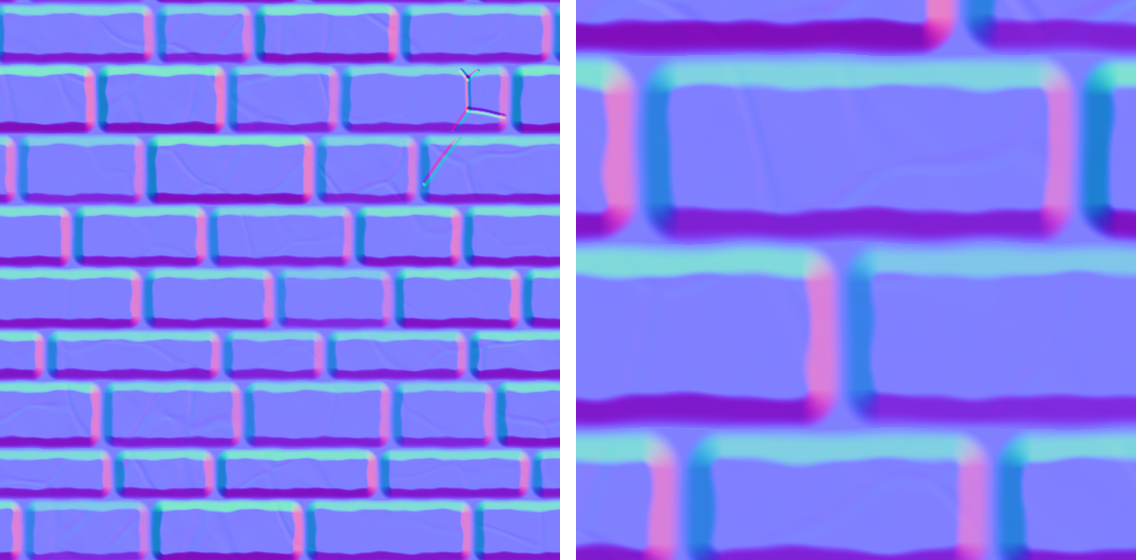
Left, the full canvas; right, a detail of the centre.
Write a WebGL 2 fragment shader that draws this texture map.

```glsl
#version 300 es
precision highp float;
// Tangent-space normal map of a brick wall: nine uneven courses, worn bevels, one cracked corner.

uniform vec2 u_resolution;
out vec4 fragColor;

const float TAU = 6.28319;
const int COURSES = 9;
const float HALF_GAP = 0.003;
const float CORNER_RADIUS = 0.021;
const float BEVEL_WIDTH = 0.019;

// Course boundaries, measured down from the top edge
const float courseTop[10] = float[10](
  0.0065, 0.1146, 0.2396, 0.3659, 0.4779, 0.5885, 0.6797, 0.8008, 0.8919, 1.0065);

// Four vertical joints in each course
const vec4 joints[9] = vec4[9](
  vec4(0.277, 0.453, 0.714, 0.987), vec4(0.172, 0.405, 0.607, 0.912),
  vec4(0.031, 0.260, 0.562, 0.747), vec4(0.129, 0.371, 0.632, 0.826),
  vec4(0.255, 0.491, 0.703, 0.932), vec4(0.081, 0.396, 0.581, 0.836),
  vec4(0.182, 0.434, 0.699, 0.884), vec4(0.202, 0.385, 0.676, 0.948),
  vec4(0.042, 0.268, 0.544, 0.845));

vec2 hash2(vec2 p) {
  vec3 q = fract(p.xyx * vec3(0.1031, 0.1030, 0.0973));
  q += dot(q, q.yzx + 33.33);
  return fract((q.xx + q.yz) * q.zy);
}

// Layered sines that tile over the unit square
float waves(vec2 p, float freq) {
  vec2 a = TAU * freq * p;
  return 0.5 * sin(a.x + 2.0 * sin(a.y)) + 0.3 * sin(2.0 * a.y - a.x + 1.7)
       + 0.2 * sin(3.0 * a.x + 2.0 * a.y + 4.1);
}

// Tiling cellular noise: gap between the two nearest features
float cellGap(vec2 p, float cells) {
  p *= cells;
  vec2 base = floor(p);
  float nearest = 8.0, second = 8.0;
  for (int j = -1; j <= 1; j++)
    for (int i = -1; i <= 1; i++) {
      vec2 cell = base + vec2(i, j);
      float d = length(cell + hash2(mod(cell, cells) + 3.0) - p);
      second = min(second, max(nearest, d));
      nearest = min(nearest, d);
    }
  return second - nearest;
}

// Shallow chisel marks and creases on the brick faces
float faceHeight(vec2 p) {
  vec2 warped = p + 0.02 * vec2(waves(p.yx, 2.0), waves(p, 3.0));
  float crease = 1.0 - smoothstep(0.0, 0.14, cellGap(warped, 8.0));
  return 0.0004 * waves(p, 5.0) + 0.00012 * waves(p.yx, 13.0) - 0.0006 * crease;
}

vec2 faceSlope(vec2 p, float e) {
  float h = faceHeight(p);
  return (h - vec2(faceHeight(p + vec2(e, 0.0)), faceHeight(p + vec2(0.0, e)))) / e;
}

// Rounded box: outward direction in xy, signed distance in z
vec3 roundedBox(vec2 p, vec2 halfSize, float radius) {
  vec2 q = abs(p) - halfSize + radius;
  vec2 axis = q.x > q.y ? vec2(1.0, 0.0) : vec2(0.0, 1.0);
  vec2 corner = max(q, 0.0);
  vec2 dir = min(q.x, q.y) > 0.0 ? normalize(corner) : axis;
  return vec3(dir * sign(p), length(corner) + min(max(q.x, q.y), 0.0) - radius);
}

// Tilt of a V-shaped groove along the segment a-b
vec2 groove(vec2 p, vec2 a, vec2 b, float width) {
  vec2 ab = b - a;
  vec2 away = p - a - ab * clamp(dot(p - a, ab) / dot(ab, ab), 0.0, 1.0);
  float d = length(away);
  float slope = smoothstep(0.0, 0.3 * width, d) * (1.0 - smoothstep(0.35 * width, width, d));
  return -away / max(d, 1e-5) * slope;
}

// Brick around p: centre in xy, half size in zw; id receives brick and course
vec4 findBrick(vec2 p, out vec2 id) {
  float down = 1.0 - p.y;
  float wrapY = down < courseTop[0] ? 1.0 : down >= courseTop[COURSES] ? -1.0 : 0.0;
  down += wrapY;
  int row = 0;
  for (int i = 1; i < COURSES; i++) row += int(down >= courseTop[i]);
  vec4 j = joints[row];
  float wrapX = p.x < j.x ? 1.0 : p.x >= j.x + 1.0 ? -1.0 : 0.0;
  float x = p.x + wrapX;
  int k = int(x >= j.y) + int(x >= j.z) + int(x >= j.w);
  vec2 lo = vec2(j[k], 1.0 - courseTop[row + 1]);
  vec2 hi = vec2(k == 3 ? j.x + 1.0 : j[k + 1], 1.0 - courseTop[row]);
  id = vec2(k, row);
  return vec4(0.5 * (lo + hi) + vec2(-wrapX, wrapY), 0.5 * (hi - lo));
}

void main() {
  vec2 uv = gl_FragCoord.xy / u_resolution;
  vec2 p = uv + 0.0011 * vec2(waves(uv, 6.0), waves(uv.yx, 7.0));
  vec2 id;
  vec4 brick = findBrick(p, id);
  vec2 rnd = hash2(id * 7.0 + 11.0);

  // Bevel: soft outside, crisp and wavy inside
  vec3 box = roundedBox(p - brick.xy, brick.zw - HALF_GAP, CORNER_RADIUS);
  float depth = -box.z / (BEVEL_WIDTH * (1.0 + 0.16 * waves(uv, 9.0)));
  float bevel = smoothstep(-0.25, 0.35, depth) * (1.0 - smoothstep(0.65, 1.0, depth));
  float strength = mix(0.65, 1.4, rnd.x) * (1.0 + 0.35 * max(-box.y, 0.0));
  vec2 tilt = box.xy * bevel * strength;

  // Face wear differs from brick to brick
  float face = smoothstep(0.0, 0.5, depth);
  tilt += faceSlope(uv, 0.0015) * face * mix(0.25, 1.0, rnd.y * rnd.y);

  // Crack branching across two courses
  vec2 hub = vec2(0.836, 0.805), fork = vec2(0.836, 0.859);
  vec2 crack = groove(p, hub, fork, 0.007) + groove(p, hub, vec2(0.901, 0.792), 0.007)
    + groove(p, hub, vec2(0.810, 0.768), 0.007) + groove(p, fork, vec2(0.823, 0.874), 0.006)
    + groove(p, fork, vec2(0.853, 0.874), 0.006)
    + groove(p, vec2(0.818, 0.753), vec2(0.758, 0.674), 0.008);
  tilt += 1.3 * crack * face;

  fragColor = vec4(0.5 + 0.5 * normalize(vec3(tilt, 1.0)), 1.0);
}
```
